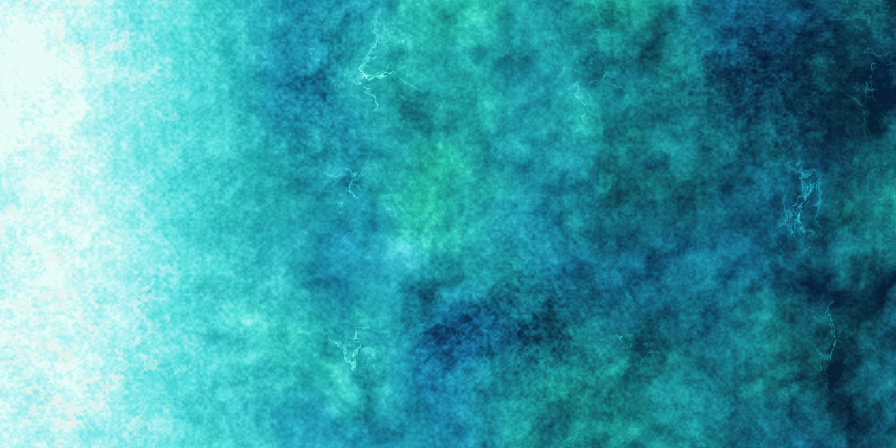
A WebGL 2 fragment shader for this texture:

```glsl
#version 300 es
precision highp float;

uniform vec2 u_resolution;
out vec4 fragColor;

float hash(vec2 p) {
  return fract(sin(dot(p, vec2(127.1, 311.7))) * 43758.5453);
}

float noise(vec2 p) {
  vec2 i = floor(p), f = fract(p);
  f = f * f * (3.0 - 2.0 * f);
  return mix(mix(hash(i), hash(i + vec2(1, 0)), f.x),
             mix(hash(i + vec2(0, 1)), hash(i + vec2(1, 1)), f.x), f.y);
}

float fbm(vec2 p) {
  float sum = 0.0, amp = 0.5;
  for (int i = 0; i < 6; i++) {
    sum += amp * noise(p);
    p = mat2(1.6, 1.2, -1.2, 1.6) * p + 7.3;
    amp *= 0.54;
  }
  return sum / 1.06;
}

// Offset to the nearest copy of a centre on a staggered lattice
vec2 latticeOffset(vec2 p, vec2 centre) {
  vec2 d = p - centre;
  float row = round(d.y / 0.57);
  d += vec2(0.52, -0.57) * row;
  d.x -= 1.055 * round(d.x / 1.055);
  return d;
}

float blot(vec2 d, vec2 radius) {
  d /= radius;
  return exp(-dot(d, d));
}

float repeatedBlot(vec2 p, vec2 centre, vec2 radius) {
  return blot(latticeOffset(p, centre), radius);
}

// Thin bright lines along the mid level of a noise field
float vein(vec2 p, float width) {
  return 1.0 - smoothstep(0.0, width, abs(fbm(p) - 0.5));
}

vec3 tealRamp(float t) {
  vec3 stops[8] = vec3[8](
    vec3(0.02, 0.13, 0.22), vec3(0.05, 0.24, 0.32), vec3(0.07, 0.40, 0.47),
    vec3(0.10, 0.57, 0.62), vec3(0.16, 0.72, 0.74), vec3(0.33, 0.87, 0.87),
    vec3(0.64, 0.94, 0.94), vec3(0.91, 0.99, 0.97));
  vec3 colour = stops[0];
  for (int i = 1; i < 8; i++)
    colour = mix(colour, stops[i], clamp(t - float(i - 1), 0.0, 1.0));
  return colour;
}

void main() {
  vec2 p = gl_FragCoord.xy / u_resolution.y;
  float x = p.x * 2.0 * u_resolution.y / u_resolution.x;
  p.x = x;
  vec2 warp = vec2(fbm(p * 6.0), fbm(p * 6.0 + 31.0)) - 0.5;
  vec2 q = p + 0.16 * warp;

  // Pale left side falling to deep blue on the right
  float tone = 6.6 - 3.1 * smoothstep(0.0, 0.85, x) - 1.9 * smoothstep(0.75, 2.05, x);
  float rough = smoothstep(0.35, 0.8, x);

  // Broad stains and worn patches
  float blueStain = repeatedBlot(q, vec2(0.66, 0.83), vec2(0.12, 0.17));
  float wornPatch = repeatedBlot(q, vec2(0.94, 0.54), vec2(0.16, 0.13));
  float lowerStain = blot(q - vec2(1.02, 0.24), vec2(0.09, 0.13));
  tone += rough * (0.75 * wornPatch - 0.8 * blueStain - 0.8 * lowerStain);
  tone += 0.6 * blot(q - vec2(0.04, 0.88), vec2(0.10, 0.09));
  tone += 0.5 * blot(q - vec2(0.17, 0.74), vec2(0.12, 0.12));
  tone += 0.4 * blot(q - vec2(0.07, 0.32), vec2(0.12, 0.16));
  tone -= 0.6 * blot(q - vec2(1.93, 0.77), vec2(0.10, 0.22));

  // Crevices beside the flaking ridges
  float crevice = repeatedBlot(q, vec2(0.90, 0.77), vec2(0.035, 0.10))
                + repeatedBlot(q, vec2(0.83, 0.13), vec2(0.035, 0.11))
                + repeatedBlot(q, vec2(0.76, 0.34), vec2(0.05, 0.05));
  vec2 crack = latticeOffset(q, vec2(0.95, 0.36));
  crevice += blot(mat2(0.7, -0.7, 0.7, 0.7) * crack, vec2(0.12, 0.03));
  tone -= 1.1 * rough * crevice;

  // Mottling, relief and grain
  tone += mix(1.5, 2.3, rough) * (fbm(p * 7.0 + warp * 1.5) - 0.5);
  tone += mix(1.0, 2.0, rough) * (fbm(p * 24.0 + 11.0) - 0.5);
  vec2 rock = q * 15.0 + 4.0;
  float relief = fbm(rock) - fbm(rock + vec2(0.25, -0.25));
  tone += mix(0.8, 2.0, rough) * relief;
  float grain = noise(p * 120.0) + noise(p * 210.0 + 5.0) - 1.0;
  tone += grain * (0.6 + 0.5 * rough * (blueStain + lowerStain));

  // Pale mineral veins gathered on the ridges
  float ridge = repeatedBlot(q, vec2(0.87, 0.84), vec2(0.06, 0.11))
              + repeatedBlot(q, vec2(0.74, 0.53), vec2(0.06, 0.09))
              + repeatedBlot(q, vec2(0.81, 0.23), vec2(0.06, 0.09));
  float lines = vein(q * 9.0 + 2.0, 0.022) + 0.5 * vein(q * 17.0 + 9.0, 0.03);
  tone += rough * lines * (0.15 + 1.5 * min(ridge, 1.0) + 0.3 * wornPatch);

  vec3 colour = tealRamp(tone);

  // Green and blue drift through the darker paint
  float hue = fbm(p * 5.0 + 50.0) - 0.5 + 0.25 * (wornPatch - blueStain - lowerStain);
  colour *= 1.0 + rough * clamp(hue, -0.4, 0.4) * vec3(0.1, 0.25, -0.25);

  // Warm white flecks on the pale side
  float fleck = smoothstep(0.57, 0.72, fbm(p * 38.0 + 3.0) + 0.12 * grain);
  fleck *= (1.0 - smoothstep(0.1, 0.55, x)) * smoothstep(0.35, 0.6, fbm(p * 4.0 + 20.0));
  colour = mix(colour, vec3(0.92, 0.95, 0.93), 0.8 * fleck);

  fragColor = vec4(clamp(colour, 0.0, 1.0), 1.0);
}
```
